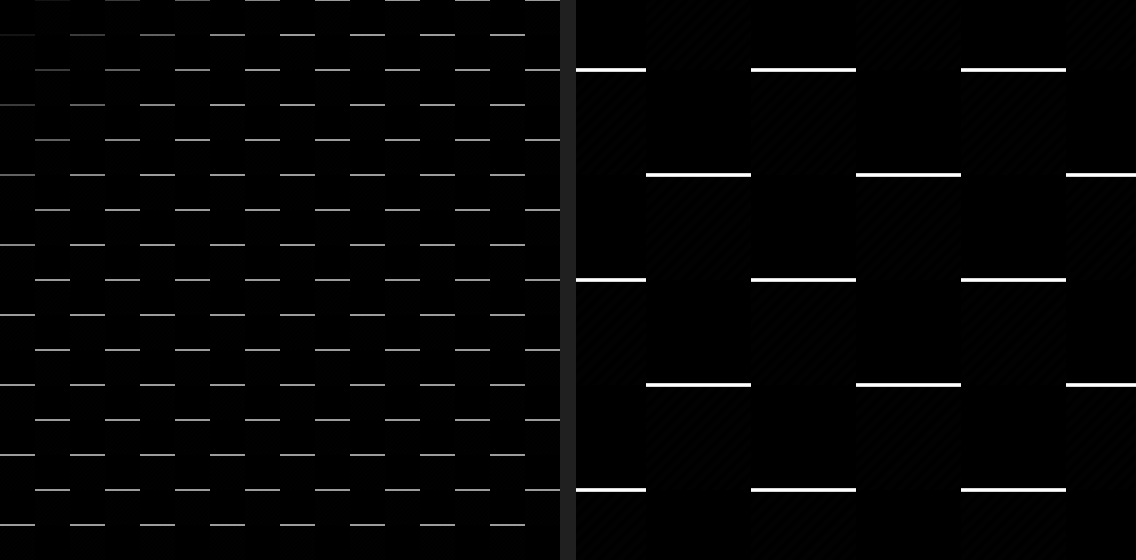
Left: the whole. Right: its middle third, enlarged.
Give the GLSL for this pattern, as a Shadertoy shader.

```glsl
// Share of a pixel covered by a bar of the given half width
float barCoverage(float offset, float halfWidth, float pixel) {
    float upper = min(offset + 0.5 * pixel, halfWidth);
    float lower = max(offset - 0.5 * pixel, -halfWidth);
    return clamp((upper - lower) / pixel, 0.0, 1.0);
}

// Alternate columns, shifted by one cell on every row
float checkerColumn(float x, float row, float pixel) {
    float inside = 0.5 - abs(mod(x + row - 0.5, 2.0) - 1.0);
    return clamp(inside / pixel + 0.5, 0.0, 1.0);
}

void mainImage(out vec4 fragColor, in vec2 fragCoord) {
    // 16 by 16 cells, rows counted downward
    vec2 grid = 16.0 * fragCoord / iResolution.xy;
    grid.y = 16.0 - grid.y;
    vec2 pixel = 16.0 / iResolution.xy;

    // Dashes centred on the top edge of alternate cells
    float row = round(grid.y);
    float dash = barCoverage(grid.y - row, 0.0175, pixel.y)
               * checkerColumn(grid.x, row, pixel.x)
               * step(row, 15.5);

    // Dashes dim in steps toward the upper left corner
    dash *= min((floor(grid.x) + row) / 8.0, 1.0);

    // Barely visible diagonal hatching below each dash
    float hatch = 0.5 + 0.5 * sin(6.2831853 * 8.0 * (grid.x + grid.y));
    hatch *= 0.009 * checkerColumn(grid.x, floor(grid.y), pixel.x);

    fragColor = vec4(vec3(max(dash, hatch)), 1.0);
}
```
